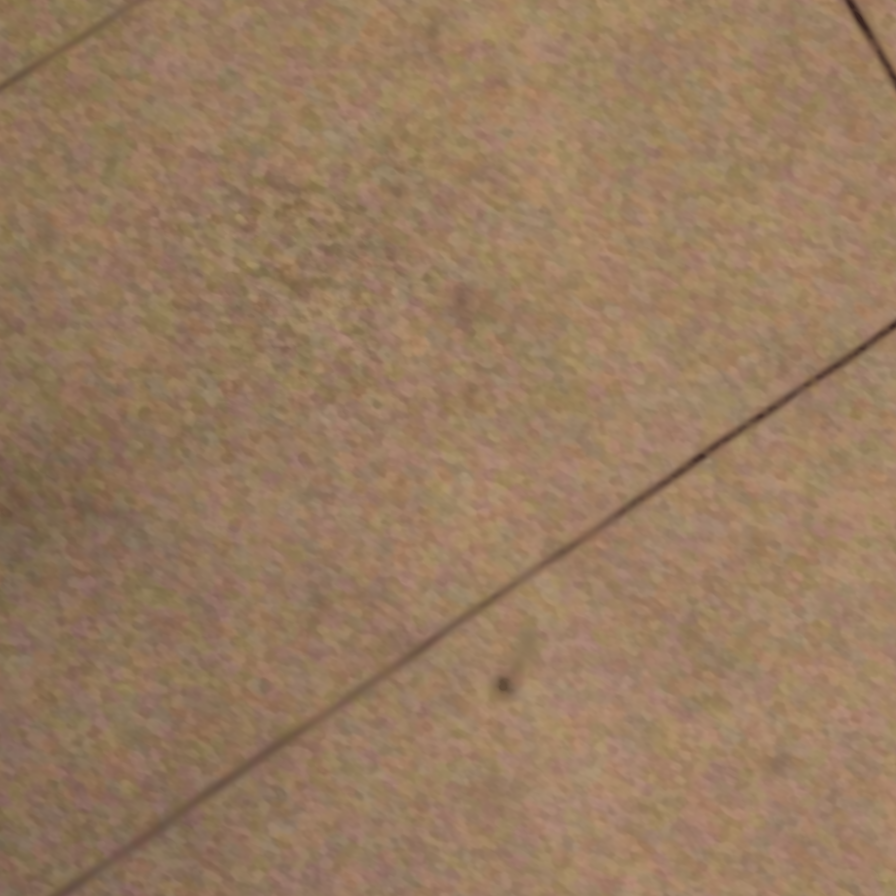
A Shadertoy shader for this texture:

```glsl
// Worn tan floor slab: mottled colour grain, faint smudges and thin diagonal seams.
#define BASE_COLOR vec3(0.603, 0.490, 0.381)
#define SEAM_COLOR vec3(0.22, 0.135, 0.115)
#define SMUDGE_COLOR vec3(0.33, 0.245, 0.17)
#define GRAIN_SCALE 84.0
#define CHROMA_SCALE 54.0
#define GRAIN_AMOUNT 0.092
#define CHROMA_AMOUNT 0.112
#define MOTTLE_AMOUNT 0.062
#define SMUDGE_COUNT 18

vec3 hash3(vec2 cell) {
    vec3 q = fract(cell.xyx * vec3(0.1031, 0.1030, 0.0973));
    q += dot(q, q.yxz + 33.33);
    return fract((q.xxy + q.yzz) * q.zyx);
}

// Soft cellular noise: random cell values blended by distance, centred on zero
vec3 cellBlend(vec2 p) {
    vec2 cell = floor(p), local = fract(p);
    vec3 sum = vec3(0.0);
    float total = 0.0;
    for (int y = -1; y <= 1; y++)
    for (int x = -1; x <= 1; x++) {
        vec2 offset = vec2(x, y);
        vec2 id = cell + offset;
        vec2 site = 0.15 + 0.7 * hash3(id + 71.0).xy;
        vec2 delta = offset + site - local;
        float weight = exp(-4.6 * dot(delta, delta));
        sum += weight * hash3(id + 213.0);
        total += weight;
    }
    return sum / total - 0.5;
}

// Gaussian blob
float blob(vec2 p, vec2 center, vec2 radius) {
    vec2 d = (p - center) / radius;
    return exp(-dot(d, d));
}

// Seam coverage: width and depth run from the start (x) to the end (y)
float seam(vec2 p, vec2 a, vec2 b, vec2 width, vec2 depth) {
    vec2 along = b - a;
    float t = clamp(dot(p - a, along) / dot(along, along), 0.0, 1.0);
    float s = t * length(along);
    float side = dot(p - a, normalize(vec2(-along.y, along.x)));
    side += 0.0008 * sin(s * 19.0) + 0.0004 * sin(s * 53.0 + 1.3);
    float d = side / mix(width.x, width.y, t);
    float wear = 0.88 + 0.14 * sin(s * 21.0 + 2.6) + 0.10 * sin(s * 67.0);
    return exp(-d * d) * mix(depth.x, depth.y, smoothstep(0.45, 1.0, t)) * wear;
}

// Scattered soft stains of random size and strength
float smudges(vec2 p) {
    float cover = 0.0;
    for (int i = 0; i < SMUDGE_COUNT; i++) {
        vec3 place = hash3(vec2(float(i) + 5.0, 47.0));
        vec3 look = hash3(vec2(float(i) + 9.0, 131.0));
        vec2 radius = mix(vec2(0.008, 0.011), vec2(0.028, 0.022), look.xy);
        cover += blob(p, place.xy, radius) * mix(0.07, 0.24, look.z);
    }
    return cover;
}

void mainImage(out vec4 fragColor, in vec2 fragCoord) {
    vec2 p = fragCoord / iResolution.xy;

    // Streaked coordinates, drawn out down and to the right
    vec2 streak = vec2(dot(p, vec2(0.85, -0.53)), 1.6 * dot(p, vec2(0.53, 0.85)));

    // Broad light: dim on the left, darkest at mid-left and the lower corner
    float light = mix(0.90, 1.035, smoothstep(-0.1, 0.75, p.x + 0.08 * p.y));
    light -= 0.12 * blob(p, vec2(0.02, 0.43), vec2(0.12, 0.15));
    light -= 0.10 * blob(p, vec2(0.0), vec2(0.28, 0.22));
    vec3 color = BASE_COLOR * light;
    color += mix(vec3(0.003, -0.001, 0.011), vec3(0.0, 0.002, -0.007), p.y);

    // Cloudy mottling
    vec3 wide = cellBlend(p * 6.0 + 3.0);
    vec3 patches = cellBlend(p * 19.0 + 11.0);
    color *= 1.0 + MOTTLE_AMOUNT * (wide.x + patches.x);

    // Rough, greyer area in the upper left
    float rough = blob(p, vec2(0.34, 0.68), vec2(0.16, 0.15));
    float pits = smoothstep(0.0, 0.28, cellBlend(streak * 36.0).y);
    color *= 1.0 - rough * (0.015 + 0.075 * pits);

    // Fine light grain, then pink-green and yellow-blue flecks
    float grain = cellBlend(streak * GRAIN_SCALE).x
                + 0.4 * cellBlend(streak * GRAIN_SCALE * 1.9 + 40.0).y;
    color += GRAIN_AMOUNT * (0.85 + 0.5 * rough) * grain * vec3(1.0, 0.95, 0.9);
    vec3 fleck = cellBlend(streak * vec2(1.0, 0.8) * CHROMA_SCALE + 17.0);
    fleck += 0.25 * patches.yzx;
    color += CHROMA_AMOUNT * (fleck.x * vec3(0.32, -0.26, 0.18)
                            + fleck.y * vec3(0.20, 0.13, -0.46));

    // Smudges with uneven rims, and one small dark spot with a faint tail
    vec2 warped = p + 0.025 * patches.yz;
    color = mix(color, SMUDGE_COLOR, min(smudges(warped), 0.5));
    float spot = 0.62 * blob(p, vec2(0.563, 0.234), vec2(0.013, 0.014))
               + 0.25 * blob(p, vec2(0.578, 0.256), vec2(0.010, 0.014))
               + 0.20 * blob(p, vec2(0.590, 0.284), vec2(0.010, 0.017));
    color = mix(color, SMUDGE_COLOR * 0.9, min(spot * (1.0 + grain), 0.75));

    // Seams: long diagonal, faint upper left, dark upper right
    float cover = seam(p, vec2(0.065, 0.0), vec2(1.0, 0.638), vec2(0.0075, 0.0048), vec2(0.36, 0.82));
    cover += seam(p, vec2(0.0, 0.902), vec2(0.156, 1.0), vec2(0.0055, 0.006), vec2(0.38, 0.24));
    cover += seam(p, vec2(0.948, 1.0), vec2(1.0, 0.911), vec2(0.0055), vec2(0.92, 0.95));
    color = mix(color, SEAM_COLOR, clamp(cover * (1.0 + 0.6 * grain), 0.0, 0.95));

    fragColor = vec4(clamp(color, 0.0, 1.0), 1.0);
}
```
